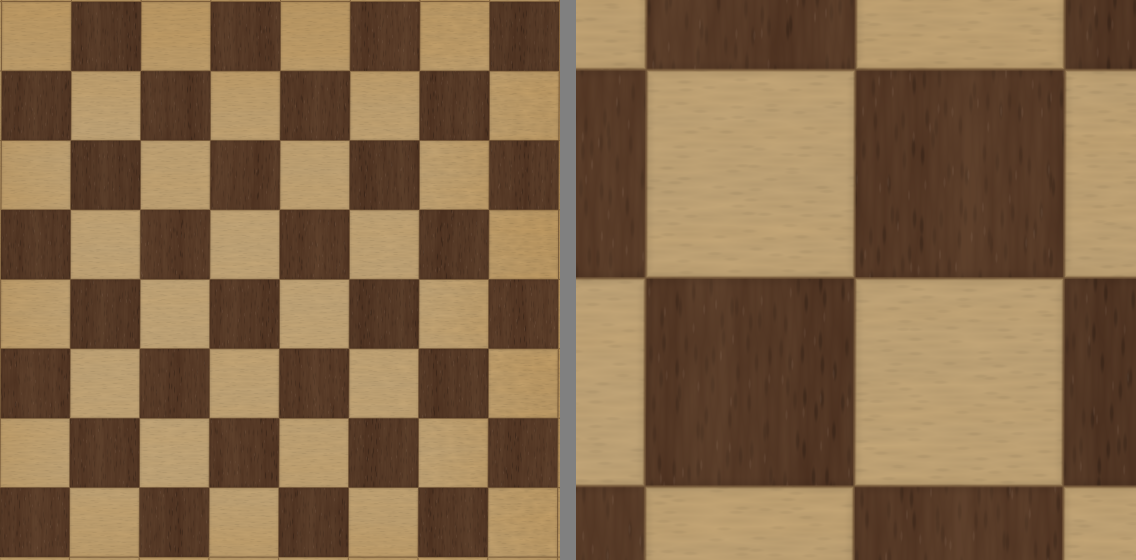
Left: the whole. Right: its middle third, enlarged.
Reproduce this pattern procedurally as a WebGL 1 fragment shader.

```glsl
precision highp float;
// Eight by eight chequered board of pale and dark wood veneer with fine grain and thin seams.

uniform vec2 u_resolution;

const float PI = 3.14159265;
const float SQUARES = 8.0;
const vec2 BOARD_CORNER = vec2(-0.0005, 0.0052);
const vec2 SQUARE_SIZE = vec2(0.1245, 0.124);
const float BOARD_LEAN = 0.0035;
const float SEAM_WIDTH = 0.008;

const vec3 PALE = vec3(0.74, 0.63, 0.455);
const vec3 PALE_WARM = vec3(0.715, 0.575, 0.365);
const vec3 DARK = vec3(0.36, 0.247, 0.167);
const vec3 DARK_DEEP = vec3(0.295, 0.188, 0.122);
const vec3 SEAM = vec3(0.36, 0.24, 0.13);

float hash(vec2 p) {
  return fract(sin(dot(p, vec2(127.1, 311.7))) * 4375.85);
}

// Distance to the nearest scattered point; stretch p to get fibres.
float cellular(vec2 p) {
  vec2 cell = floor(p);
  vec2 local = fract(p);
  float nearest = 2.0;
  for (int j = -1; j <= 1; j++) {
    for (int i = -1; i <= 1; i++) {
      vec2 offset = vec2(float(i), float(j));
      vec2 id = cell + offset;
      vec2 point = offset + vec2(hash(id), hash(id + 41.3));
      nearest = min(nearest, length(point - local));
    }
  }
  return nearest;
}

// Layered sines across the grain, wavering slowly along it; range about -1 to 1.
float bands(float across, float along, float phase) {
  float x = across + 0.025 * sin(along * 2.3 + phase);
  return 0.45 * sin(x * 7.0 + phase)
       + 0.3 * sin(x * 17.0 + phase * 2.7 + 0.4 * sin(along * 3.1))
       + 0.25 * sin(x * 39.0 + phase * 4.1);
}

// Upright grain with dark pores and a few pale flecks.
vec3 darkWood(vec2 q, vec2 id) {
  float phase = hash(vec2(id.x, 3.0)) * 6.0 + hash(id) * 1.5;
  vec2 shift = id * 7.31;
  float streak = bands(fract(q.x), q.y, phase);
  float fibre = cellular(q * vec2(27.0, 3.0) + shift) - 0.45;
  float pore = 1.0 - smoothstep(0.06, 0.26, cellular(q * vec2(19.0, 4.0) + shift + 9.0));
  float fleck = 1.0 - smoothstep(0.03, 0.1, cellular(q * vec2(13.0, 3.0) + shift + 23.0));
  vec3 wood = mix(DARK, DARK_DEEP, clamp(0.46 + 0.42 * streak + 0.5 * fibre, 0.0, 1.0));
  wood *= 1.0 - pore * (0.1 + 0.1 * smoothstep(0.0, 0.7, streak));
  wood += 0.035 * fleck;
  return wood * (0.98 + 0.05 * hash(id + 5.0));
}

// Level grain with short fibres; warmer towards the rim, mottled on the right.
vec3 paleWood(vec2 q, vec2 id, vec2 p) {
  vec2 shift = id * 5.17;
  vec2 rim = abs(p - vec2(0.43, 0.45));
  float warmth = smoothstep(0.25, 0.58, max(rim.x, rim.y));
  float streak = bands(fract(q.y), q.x, hash(id) * 6.28);
  float fibre = cellular(q * vec2(4.0, 28.0) + shift) - 0.45;
  float dash = 1.0 - smoothstep(0.06, 0.24, cellular(q * vec2(5.0, 20.0) + shift + 13.0));
  float mottle = cellular(vec2(q.x * 6.0 + q.y * 2.0, q.y * 9.0) + shift) - 0.45;
  float tone = 0.12 + 0.72 * warmth + 0.1 * streak + 0.2 * (hash(id + 2.0) - 0.5);
  vec3 wood = mix(PALE, PALE_WARM, clamp(tone, 0.0, 1.0));
  wood *= 1.0 + 0.012 * streak + 0.055 * fibre - 0.04 * dash;
  return wood * (1.0 + 0.06 * mottle * smoothstep(0.55, 0.95, p.x));
}

// Square wave of period two with softened steps at the integers.
vec2 alternate(vec2 q, vec2 blur) {
  return clamp(sin(PI * q) / (PI * blur), -1.0, 1.0);
}

void main() {
  vec2 p = gl_FragCoord.xy / u_resolution;
  vec2 q = (p - BOARD_CORNER - vec2(BOARD_LEAN * p.y, 0.0)) / SQUARE_SIZE;
  vec2 pixel = 1.0 / (u_resolution * SQUARE_SIZE);
  vec2 blur = max(0.6 * pixel, vec2(0.007));
  vec2 id = floor(q);

  // Chequer of the two veneers, with a pale strip around the outside.
  vec2 wave = alternate(q, blur);
  vec2 inset = SQUARES * 0.5 - abs(q - SQUARES * 0.5);
  vec2 inside = smoothstep(-blur, blur, inset);
  float darkness = (0.5 + 0.5 * wave.x * wave.y) * inside.x * inside.y;
  vec3 pale = paleWood(q, id, p);
  vec3 color = mix(pale, darkWood(q, id), darkness);

  // Thin glue seams and the soft shade beside them.
  vec2 gap = abs(fract(q + 0.5) - 0.5);
  vec2 lines = 1.0 - smoothstep(vec2(0.0), SEAM_WIDTH + blur, gap);
  float seam = max(lines.x, lines.y);
  float shade = 1.0 - smoothstep(0.0, 0.05, min(gap.x, gap.y));
  color *= 1.0 - 0.06 * shade;
  color = mix(color, SEAM, seam * mix(0.5, 0.2, darkness));

  gl_FragColor = vec4(color, 1.0);
}
```
